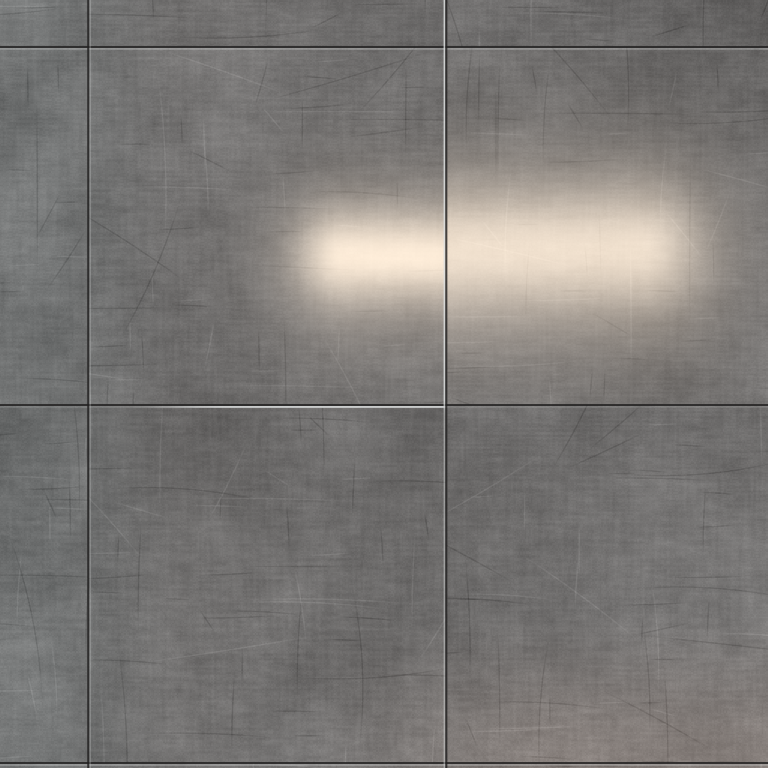
This texture is drawn by a WebGL 2 fragment shader. Its source:

```glsl
#version 300 es
precision highp float;

uniform vec2 u_resolution;
out vec4 fragColor;

const vec2 SEAM_ORIGIN = vec2(0.1150, 0.0065);
const float PITCH = 0.4662;
const vec3 STEEL = vec3(0.452, 0.446, 0.443);
const vec3 COOL_STEEL = vec3(0.455, 0.462, 0.462);
const vec3 LAMP = vec3(0.420, 0.385, 0.335);
const vec3 WARM_HALO = vec3(0.120, 0.095, 0.070);
const vec3 SEAM_DARK = vec3(0.13, 0.125, 0.125);
const vec3 SEAM_LIGHT = vec3(0.86, 0.87, 0.87);

float hash(vec2 p) {
  return fract(sin(dot(p, vec2(127.1, 311.7))) * 43758.545);
}

float noise(vec2 p) {
  vec2 i = floor(p), f = fract(p);
  f = f * f * (3.0 - 2.0 * f);
  float low = mix(hash(i), hash(i + vec2(1.0, 0.0)), f.x);
  float high = mix(hash(i + vec2(0.0, 1.0)), hash(i + 1.0), f.x);
  return mix(low, high, f.y);
}

float fbm(vec2 p) {
  float sum = 0.0, amp = 0.5;
  for (int i = 0; i < 5; i++) {
    sum += amp * noise(p);
    p = mat2(0.8, 0.6, -0.6, 0.8) * p * 2.1 + 7.3;
    amp *= 0.5;
  }
  return sum;
}

// Gaussian falloff around a horizontal segment
float tubeGlow(vec2 p, float left, float right, float y, float width) {
  vec2 d = p - vec2(clamp(p.x, left, right), y);
  return exp(-dot(d, d) / (width * width));
}

float line(float d, float width, float aa) {
  return 1.0 - smoothstep(width, width + aa, abs(d));
}

// Gently bent scratch, fading towards both ends
float scratch(vec2 p, float angle, float reach, float bend, float aa) {
  float c = cos(angle), s = sin(angle);
  vec2 q = vec2(c * p.x + s * p.y, c * p.y - s * p.x);
  float fade = 1.0 - smoothstep(0.3 * reach, reach, abs(q.x));
  return line(q.y - bend * q.x * q.x, 0.0003, aa) * fade;
}

// Scattered scratches: mostly along the axes, some diagonal
float scratches(vec2 p, float seed, float aa) {
  float sum = 0.0;
  for (int i = 0; i < 56; i++) {
    vec2 key = vec2(float(i), seed);
    vec2 center = vec2(hash(key + 1.3), hash(key + 2.7)) * PITCH;
    float kind = hash(key + 4.1);
    float tilt = hash(key + 5.9) - 0.5;
    float angle = kind < 0.45 ? tilt * 0.15 : kind < 0.75 ? 1.571 + tilt * 0.15 : tilt * 3.1;
    float reach = mix(0.02, 0.13, pow(hash(key + 6.2), 2.0));
    float tone = hash(key + 8.4) < 0.65 ? -0.055 : 0.045;
    sum += tone * scratch(p - center, angle, reach, tilt * 1.6, aa);
  }
  return sum;
}

// Fine crossed brushing
float brushing(vec2 p) {
  float across = noise(p * vec2(22.0, 330.0)) + noise(p * vec2(70.0, 210.0) + 9.0);
  float upright = noise(p * vec2(310.0, 20.0)) + noise(p * vec2(170.0, 45.0) + 5.0);
  return 0.028 * (across - 1.0) + 0.020 * (upright - 1.0);
}

// Dark joint with a lit bevel beside it
vec3 joint(vec3 col, float d, float bevelOffset, float shine, float aa) {
  col = mix(col, SEAM_LIGHT, shine * line(d - bevelOffset, 0.0006, aa));
  return mix(col, SEAM_DARK, 0.82 * line(d, 0.0007, aa));
}

void main() {
  vec2 uv = gl_FragCoord.xy / u_resolution;
  float aa = 1.0 / min(u_resolution.x, u_resolution.y);
  vec2 grid = (uv - SEAM_ORIGIN) / PITCH;
  vec2 panel = floor(grid);
  vec2 seam = floor(grid + 0.5);
  vec2 toSeam = (grid - seam) * PITCH;
  float seed = dot(panel, vec2(13.0, 29.0)) + 41.0;

  // Broad shading of the sheets
  vec3 col = mix(COOL_STEEL, STEEL, smoothstep(0.05, 0.25, uv.x));
  col -= 0.05 * smoothstep(0.72, 1.0, uv.y) * smoothstep(0.55, 1.0, uv.x);
  col -= 0.025 * smoothstep(0.2, 0.46, uv.y) * (1.0 - step(SEAM_ORIGIN.y + PITCH, uv.y));
  col += vec3(0.075, 0.052, 0.040) * (1.0 - smoothstep(0.0, 0.22, uv.y)) * smoothstep(0.35, 0.75, uv.x);

  // Reflected lamp, offset and wider on the right sheet
  float core = 0.0, halo = 0.0;
  if (panel.y == 1.0 && panel.x == 0.0) {
    core = tubeGlow(uv, 0.445, 0.70, 0.667, 0.060);
    halo = tubeGlow(uv, 0.47, 0.70, 0.660, 0.120);
  } else if (panel.y == 1.0 && panel.x == 1.0) {
    core = 0.88 * tubeGlow(uv, 0.45, 0.835, 0.675, 0.082);
    halo = tubeGlow(uv, 0.45, 0.81, 0.665, 0.155);
  }

  // Worn surface, washed out by the light
  float wear = 0.13 * (fbm(uv * 7.0 + seed) - 0.48) + 0.07 * (fbm(uv * vec2(26.0, 38.0)) - 0.48);
  wear += brushing(uv + seed * 0.01);
  wear += scratches(fract(grid) * PITCH, seed, aa);
  wear += 0.03 * (hash(floor(uv * 512.0)) - 0.5);
  col += wear * (1.0 - 0.75 * max(core, 0.7 * halo));
  col += LAMP * core + WARM_HALO * halo;

  // Joints between the sheets
  bool middle = seam.x == 1.0;
  float upper = smoothstep(0.46, 0.48, uv.y);
  float shineX = middle ? mix(0.45, 0.85, upper) : 0.25;
  float shineY = 0.30;
  if (seam.y == 1.0) {
    float lit = smoothstep(0.15, 0.30, uv.x) * (1.0 - smoothstep(0.575, 0.585, uv.x));
    shineY = mix(0.15, 0.85, lit);
  }
  col = joint(col, toSeam.y, -0.0024, shineY, aa);
  col = joint(col, toSeam.x, middle ? -0.0024 : 0.0024, shineX, aa);
  fragColor = vec4(clamp(col, 0.0, 1.0), 1.0);
}
```
